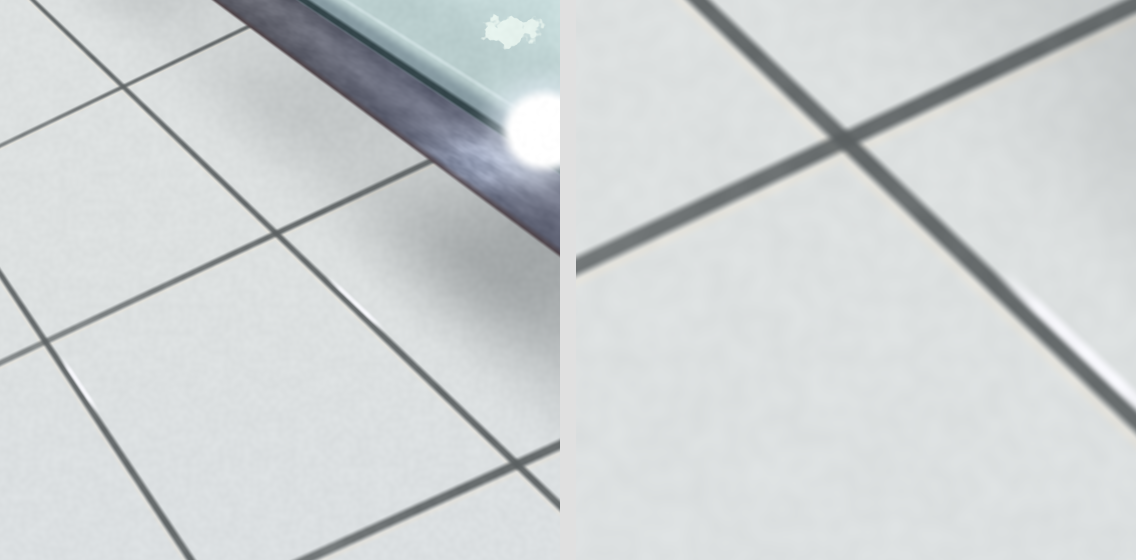
Left, the full canvas; right, a detail of the centre.
Give the GLSL for this texture, as a Shadertoy shader.

```glsl
#define GROUT_HALF 0.0115
#define GROUT_SOFT 0.006
#define WALL_FOOT 1.657
#define WALL_TOP 1.925
#define GLINT_HALF 0.14
#define GRAIN 0.016
#define LAMP_POS vec2(0.972, 0.766)
#define LAMP_RADIUS 0.070
#define TILE_COLOR vec3(0.865, 0.88, 0.88)
#define GROUT_COLOR vec3(0.36, 0.38, 0.385)
#define KICK_COLOR vec3(0.34, 0.345, 0.385)
#define GLASS_COLOR vec3(0.73, 0.81, 0.81)

vec2 hashGradient(vec2 cell) {
    float h = fract(sin(dot(cell, vec2(127.1, 311.7))) * 43758.5);
    float angle = 6.2832 * h;
    return vec2(cos(angle), sin(angle));
}

float gradientNoise(vec2 p) {
    vec2 i = floor(p), f = fract(p);
    vec2 s = f * f * f * (f * (f * 6.0 - 15.0) + 10.0);
    vec2 e = vec2(0.0, 1.0);
    float a = dot(hashGradient(i), f);
    float b = dot(hashGradient(i + e.yx), f - e.yx);
    float c = dot(hashGradient(i + e.xy), f - e.xy);
    float d = dot(hashGradient(i + e.yy), f - e.yy);
    return mix(mix(a, b, s.x), mix(c, d, s.x), s.y);
}

float fbm(vec2 p) {
    float sum = 0.0, amp = 0.6;
    for (int i = 0; i < 3; i++) {
        sum += amp * gradientNoise(p);
        p = p * 2.03 + 17.3;
        amp *= 0.5;
    }
    return sum;
}

// Perspective map from the canvas to tile units: x across, y toward the viewer
vec2 floorCoords(vec2 p) {
    float depth = 0.5317 * p.x - p.y + 2.5576;
    return vec2(2.757 * (1.5 * p.x + p.y - 0.5117),
                5.688 * (0.48 * p.x - p.y + 0.7396)) / depth;
}

float band(float x, float center, float halfWidth, float soft) {
    return 1.0 - smoothstep(halfWidth - soft, halfWidth + soft, abs(x - center));
}

vec3 tiledFloor(vec2 p, vec2 t) {
    vec3 color = TILE_COLOR + vec3(-0.006, -0.004, 0.004) * smoothstep(0.6, 0.0, p.y);

    // Soft shade below the wall, deeper toward the viewer
    float shade = smoothstep(1.05, 1.48, t.x) * mix(0.09, 0.24, smoothstep(0.2, 1.7, t.y));
    shade *= 0.85 + 0.25 * cos(6.2832 * (t.y - 0.45));
    color *= 1.0 - shade * vec3(1.03, 1.0, 0.98);

    // Warm fringes beside the joints, then the joints themselves
    vec2 line = round(t);
    vec2 offset = t - line;
    vec2 soft = vec2(GROUT_SOFT) + 0.5 * fwidth(t);
    float fringe = max(band(offset.x, -0.019, 0.006, 0.007), band(offset.y, 0.019, 0.006, 0.007));
    color += fringe * vec3(0.025, 0.005, -0.02);
    float wear = 0.07 * gradientNoise(t * 14.0);
    float jointX = band(offset.x, 0.0, GROUT_HALF, soft.x);
    float jointY = band(offset.y, 0.0, GROUT_HALF, soft.y);
    float fade = mix(0.70, 0.92, smoothstep(0.1, 1.5, t.x + 0.25 * t.y));
    color = mix(color, GROUT_COLOR, jointY * (fade + wear));
    color = mix(color, GROUT_COLOR, jointX * (0.92 + wear));

    // Bright glints on the long joints of the middle row
    float along = (t.y - 1.21 - 0.16 * line.x) / GLINT_HALF;
    float glint = band(offset.x, 0.017, 0.008, 0.007) * (1.0 - smoothstep(0.4, 1.0, abs(along)));
    return mix(color, vec3(0.98, 0.98, 1.0), 0.9 * glint);
}

vec3 kickboard(vec2 p, vec2 t) {
    float streaks = fbm(vec2(t.x * 16.0, t.y * 9.0));
    float sheen = exp(-dot((p - vec2(0.86, 0.71)) / vec2(0.11, 0.06),
                           (p - vec2(0.86, 0.71)) / vec2(0.11, 0.06)));
    vec3 color = KICK_COLOR + vec3(0.02, 0.03, 0.06) * smoothstep(0.4, 0.8, p.x);
    color += (0.08 + 0.2 * sheen) * streaks + sheen * vec3(0.19, 0.21, 0.23);
    float height = (t.x - WALL_FOOT) / (WALL_TOP - WALL_FOOT);
    color += 0.09 * smoothstep(0.1, 0.6, height) * smoothstep(1.0, 0.6, height);
    return mix(color, vec3(0.30, 0.24, 0.25), 0.8 * (1.0 - smoothstep(0.0, 0.13, height)));
}

vec3 glass(vec2 p, vec2 t) {
    vec3 color = GLASS_COLOR + 0.06 * smoothstep(2.2, 2.6, t.x) + 0.04 * fbm(p * 9.0);
    // Layered lower rim
    color = mix(vec3(0.53, 0.61, 0.64), color, smoothstep(1.99, 2.06, t.x));
    color = mix(color, vec3(0.84, 0.90, 0.91), 0.6 * band(t.x, 2.065, 0.008, 0.008));
    color = mix(color, vec3(0.20, 0.27, 0.29), band(t.x, WALL_TOP + 0.017, 0.018, 0.012));
    // Pale smear
    float smear = length((p - vec2(0.915, 0.943)) / vec2(0.055, 0.026)) + 1.3 * fbm(p * 38.0);
    return mix(color, vec3(0.90, 0.95, 0.93), 1.0 - smoothstep(0.75, 1.0, smear));
}

void mainImage(out vec4 fragColor, in vec2 fragCoord) {
    vec2 p = fragCoord / iResolution.xy;
    vec2 t = floorCoords(p);
    float soft = 0.006 + 0.5 * fwidth(t.x);

    vec3 color = tiledFloor(p, t);
    color = mix(color, kickboard(p, t), smoothstep(-soft, soft, t.x - WALL_FOOT));
    color = mix(color, glass(p, t), smoothstep(-soft, soft, t.x - WALL_TOP));

    // Lamp reflection with halo
    float lamp = length((p - LAMP_POS) * vec2(1.0, 1.03));
    color = mix(color, vec3(0.93, 0.96, 1.0), 0.65 * exp(-pow(lamp / 0.10, 4.0)));
    color = mix(color, vec3(1.0), 1.0 - smoothstep(LAMP_RADIUS - 0.014, LAMP_RADIUS + 0.014, lamp));

    color += GRAIN * (gradientNoise(p * 85.0) + 0.7 * gradientNoise(p * 30.0 + 9.0));
    fragColor = vec4(clamp(color, 0.0, 1.0), 1.0);
}
```
